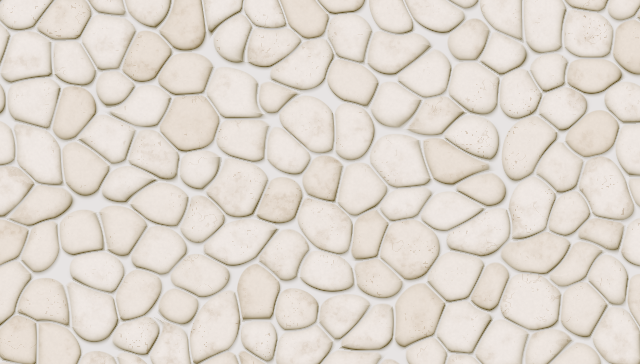
This texture is drawn by a Shadertoy shader. Its source:

```glsl
// Closely packed smooth white pebbles on a pale floor, softly lit from above.
#define ROWS 8.1        // pebbles along the canvas height
#define TILT 0.37       // turn of the hidden lattice
#define JITTER 0.52     // scatter of the pebble centres
#define STRETCH 0.95    // largest extra elongation
#define SIZE_VARY 0.22  // spread of pebble sizes
#define ROUNDING 11.0   // lower is rounder
#define GAP 0.028       // half gap between close pebbles
#define CONTACT 0.34    // depth of the dark line under a pebble
#define STAIN 0.055     // strength of tan patches
#define GRAIN 0.026     // strength of fine surface grain
#define LIGHT vec2(-0.42, 0.91)

const vec3 CHALK = vec3(0.934, 0.908, 0.890);
const vec3 SAND = vec3(0.908, 0.868, 0.828);
const vec3 FLOOR = vec3(0.905, 0.893, 0.890);
const vec3 SHADE_TINT = vec3(1.0, 1.08, 1.4);
const vec3 STAIN_TINT = vec3(0.8, 1.05, 1.4);

vec3 hash3(vec2 p) {
    vec3 q = fract(p.xyx * vec3(0.1031, 0.1030, 0.0973));
    q += dot(q, q.yxz + 33.33);
    return fract((q.xxy + q.yzz) * q.zyx);
}

float noise(vec2 p) {
    vec2 i = floor(p), f = fract(p);
    f = f * f * (3.0 - 2.0 * f);
    float low = mix(hash3(i).x, hash3(i + vec2(1, 0)).x, f.x);
    float high = mix(hash3(i + vec2(0, 1)).x, hash3(i + vec2(1, 1)).x, f.x);
    return mix(low, high, f.y);
}

float fbm(vec2 p) {
    float sum = 0.0, amp = 0.5;
    for (int i = 0; i < 4; i++) {
        sum += amp * noise(p);
        p = mat2(1.6, 1.2, -1.2, 1.6) * p + 7.3;
        amp *= 0.5;
    }
    return sum / 0.9375;
}

// Stretched, size-weighted distance from p to the centre of one pebble
float reach(vec2 p, vec2 id) {
    vec3 place = hash3(id + 11.0), form = hash3(id + 71.0);
    vec2 centre = id + 0.5 + vec2(0.5 * mod(id.y, 2.0), 0.0);
    vec2 q = p - centre - (place.xy - 0.5) * JITTER;
    float angle = TILT + 2.7 * (form.x - 0.5), s = sin(angle), c = cos(angle);
    float squash = sqrt(1.0 + STRETCH * form.y);
    q = mat2(c, -s, s, c) * q * vec2(1.0 / squash, squash);
    return length(q) - (form.z - 0.5) * SIZE_VARY;
}

// Rounded distance to the border of the nearest pebble, positive inside
float pebble(vec2 p, out vec2 owner) {
    p = mat2(cos(TILT), sin(TILT), -sin(TILT), cos(TILT)) * p + 30.0;
    float field[25];
    float nearest = 1e3, second = 1e3;
    owner = vec2(0.0);
    for (int k = 0; k < 25; k++) {
        float row = floor(p.y) + float(k / 5 - 2);
        float col = floor(p.x - 0.5 * mod(row, 2.0)) + float(k % 5 - 2);
        field[k] = reach(p, vec2(col, row));
        if (field[k] < nearest) {
            second = nearest;
            nearest = field[k];
            owner = vec2(col, row);
        } else {
            second = min(second, field[k]);
        }
    }
    float crowd = exp(-ROUNDING * (0.72 - nearest)) - 1.0;
    for (int k = 0; k < 25; k++)
        crowd += exp(-0.5 * ROUNDING * (field[k] - nearest));
    float blob = 0.032 - log(max(crowd, 1e-4)) / ROUNDING;
    return min(blob, 0.5 * (second - nearest) - GAP);
}

// Stone colour with stains, grain, pits and an occasional hairline crack
vec3 stoneSurface(vec2 p, vec2 id) {
    vec3 kind = hash3(id + 131.0);
    vec2 q = p + kind.xy * 37.0 + 50.0;
    vec3 col = mix(CHALK, SAND, kind.x * kind.x);
    float patches = smoothstep(0.45, 0.8, fbm(q * 2.6));
    float mottle = smoothstep(0.4, 0.75, fbm(q * 12.0));
    col -= STAIN_TINT * STAIN * patches * (0.5 + 0.7 * mottle) * (0.3 + kind.y);
    col += GRAIN * (fbm(q * 22.0) - 0.5);
    float pits = smoothstep(0.8, 0.92, noise(q * 24.0)) * smoothstep(0.52, 0.7, fbm(q * 2.7 + 9.0));
    col -= STAIN_TINT * 0.12 * pits * kind.z;
    float crack = 1.0 - smoothstep(0.0, 0.014, abs(fbm(q * 1.7 + 23.0) - 0.5));
    crack *= smoothstep(0.6, 0.75, noise(q * 3.0)) * step(0.65, kind.z);
    return col - STAIN_TINT * 0.05 * crack;
}

void mainImage(out vec4 fragColor, in vec2 fragCoord) {
    vec2 p = fragCoord / iResolution.y * ROWS + 20.0;
    float pixel = ROWS / iResolution.y;

    // Shape and slope of the pebble here
    vec2 id, other;
    float d = pebble(p, id);
    const float e = 0.012;
    float dx = pebble(p + vec2(e, 0.0), other) - d;
    float dy = pebble(p + vec2(0.0, e), other) - d;
    vec2 slope = vec2(dx, dy);
    float facing = dot(-slope / max(length(slope), 1e-5), LIGHT);
    float away = 0.5 - 0.5 * facing;

    // Domed stone, darker towards the edge turned from the light
    float rim = 1.0 - clamp(d / 0.24, 0.0, 1.0);
    vec3 stone = stoneSurface(p, id);
    stone -= SHADE_TINT * pow(rim, 3.0) * (0.045 + 0.11 * away);
    stone += 0.018 * rim * (1.0 - rim) * max(facing, 0.0);

    // Floor with a soft shadow thrown by the pebble above
    float shadow = smoothstep(-0.04, 0.08, pebble(p + LIGHT * 0.08, other));
    vec3 ground = FLOOR - SHADE_TINT * vec3(1.0, 0.95, 0.8) * 0.11 * shadow;

    // Join both and draw the uneven contact line
    float soft = max(pixel * 0.8, 0.012);
    vec3 col = mix(ground, stone, smoothstep(-soft, soft, d));
    float contact = exp(-abs(d) / 0.02) * smoothstep(0.25, 1.0, away);
    col -= SHADE_TINT * CONTACT * contact * (0.25 + 1.0 * noise(p * 2.3));
    fragColor = vec4(clamp(col, 0.0, 1.0), 1.0);
}
```
